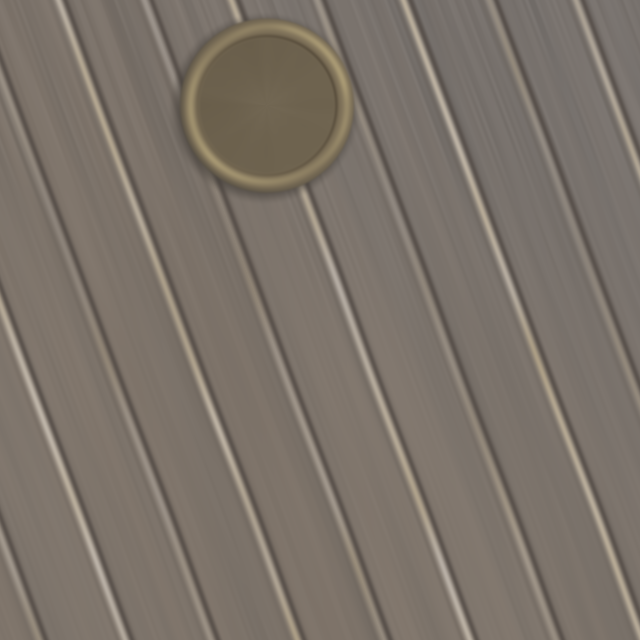
Reproduce this texture procedurally as a WebGL 2 fragment shader.

```glsl
#version 300 es
precision highp float;
uniform vec2 u_resolution;
out vec4 fragColor;

float hash(vec2 p) {
    vec3 q = fract(vec3(p.xyx) * 0.1031);
    q += dot(q, q.yzx + 33.33);
    return fract((q.x + q.y) * q.z);
}

float noise(vec2 p) {
    vec2 cell = floor(p), f = fract(p);
    f = f * f * (3.0 - 2.0 * f);
    return mix(mix(hash(cell), hash(cell + vec2(1, 0)), f.x),
               mix(hash(cell + vec2(0, 1)), hash(cell + vec2(1, 1)), f.x), f.y);
}

// Soft ridge profile centred on zero
float bump(float x, float width) {
    return exp(-x * x / (width * width));
}

// Slanted planks, each joint a lit lip with a dark groove on its right
vec3 planks(vec2 p) {
    float pitch = 0.1347;
    float across = p.x - 0.375 * (1.0 - p.y) - 0.091;
    across += 0.003 * (noise(vec2(across * 3.0 + 20.0, p.y * 5.0)) - 0.5);
    float joint = floor(across / pitch + 0.5);
    float d = across - joint * pitch;
    float plank = floor(across / pitch);

    // Base tone: warm at lower left, cooler and darker at upper right
    float cool = smoothstep(0.7, 1.9, p.x + p.y);
    vec3 color = mix(vec3(0.493, 0.455, 0.418), vec3(0.465, 0.442, 0.425), cool);
    color += 0.022 * (hash(vec2(plank + 40.0, 7.0)) - 0.5);

    // Brushed grain runs along the planks
    float fine = noise(vec2(across * 190.0 + 300.0, p.y * 5.0)) - 0.5;
    float broad = noise(vec2(across * 50.0 + 100.0, p.y * 2.5)) - 0.5;
    color += (0.016 + 0.024 * smoothstep(0.3, 1.0, p.y)) * fine + 0.022 * broad;
    color += vec3(0.008, 0.0, -0.006) * broad;

    // Every other lip catches more light, and all of them vary along their length
    float wear = noise(vec2(joint * 7.3 + 50.0, p.y * 6.0));
    float odd = mod(joint, 2.0);
    float shine = mix(0.95, 0.52 - 0.22 * bump(p.y - 0.65, 0.25), odd) * (0.75 + 0.4 * wear);
    vec3 lip = mix(vec3(0.70, 0.64, 0.53), vec3(0.75, 0.72, 0.69),
                   noise(vec2(joint * 3.1 + 80.0, p.y * 9.0)));
    color = mix(color, vec3(0.31, 0.28, 0.26), 0.78 * bump(d - 0.0105, 0.0055));
    color = mix(color, vec3(0.40, 0.37, 0.34), 0.3 * bump(d + 0.0115, 0.004));
    return mix(color, lip, clamp(shine, 0.0, 1.0) * bump(d, 0.0058));
}

// Round bronze stud: cast shadow, rolled rim and flat face
vec3 stud(vec3 color, vec2 p) {
    vec2 v = p - vec2(0.417, 0.835);
    float r = length(v);
    vec2 dir = v / max(r, 0.0001);
    float lowerLeft = dot(dir, normalize(vec2(-1.0, -0.6)));

    float shadow = 1.0 - smoothstep(0.128, 0.152, length(v + vec2(0.004, 0.004)));
    color = mix(color, vec3(0.27, 0.25, 0.23), 0.65 * shadow);

    // Rim: shaded outer edge, light crest and dark inner crease
    vec3 rim = mix(vec3(0.48, 0.43, 0.34), vec3(0.35, 0.32, 0.27),
                   smoothstep(0.124, 0.138, r) * (0.55 + 0.45 * lowerLeft));
    float crest = 0.119 + 0.006 * smoothstep(0.2, -0.8, lowerLeft);
    float gleam = 0.35 + 0.5 * pow(abs(lowerLeft), 2.0);
    gleam *= 0.8 + 0.4 * noise(dir * 3.0 + 9.0);
    rim = mix(rim, vec3(0.67, 0.61, 0.46), gleam * bump(r - crest, 0.0065));
    rim = mix(rim, vec3(0.30, 0.26, 0.20), (0.45 - 0.25 * lowerLeft) * bump(r - 0.108, 0.004));

    // Face with a faint radial sheen
    vec3 face = vec3(0.425, 0.382, 0.305) + 0.12 * (v.x - v.y) * vec3(0.6, 0.6, 0.5);
    face += 0.018 * bump(r, 0.04) + 0.012 * (noise(dir * 4.0 + 20.0) - 0.5);
    rim = mix(face, rim, smoothstep(0.102, 0.110, r));
    return mix(rim, color, smoothstep(0.133, 0.139, r));
}

void main() {
    vec2 p = gl_FragCoord.xy / u_resolution;
    fragColor = vec4(stud(planks(p), p), 1.0);
}
```
